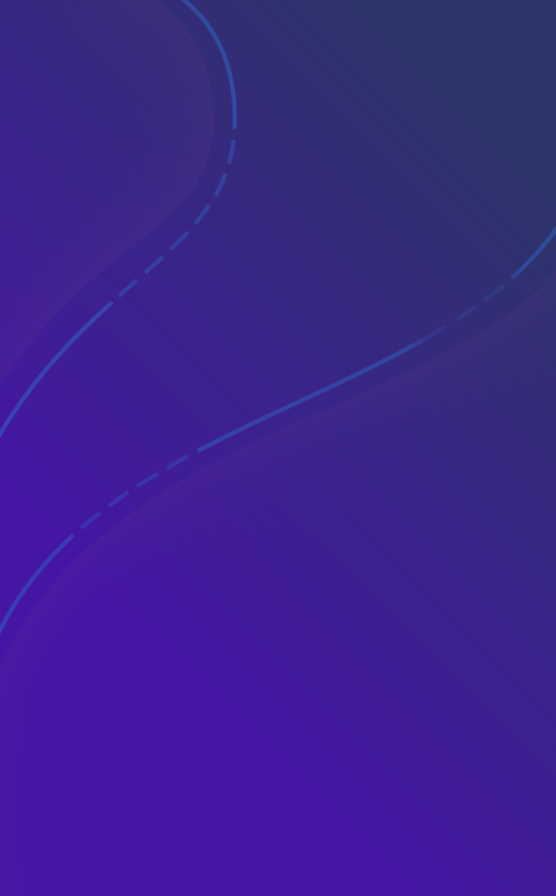
A WebGL 2 fragment shader for this background:

```glsl
#version 300 es
precision highp float;
// Violet to slate diagonal gradient with two soft-rimmed waves and partly dashed blue contours.
uniform vec2 u_resolution;
out vec4 outColor;

const int STEPS = 36;
const vec3 VIOLET = vec3(0.270, 0.085, 0.645);
const vec3 SLATE = vec3(0.175, 0.205, 0.410);
const vec3 RIM = vec3(0.400, 0.230, 0.560);
const vec3 LINE_BLUE = vec3(0.190, 0.400, 0.780);
const float DASH_PERIOD = 0.039;
const float DASH_GAP = 0.012;

// Nearest point on a path: x = distance, y = side (+1 left of travel), z = arc length.
struct Path { vec3 nearest; float total; };

vec2 cubic(vec2 a, vec2 b, vec2 c, vec2 d, float t) {
  float s = 1.0 - t;
  return s * s * s * a + 3.0 * s * s * t * b + 3.0 * s * t * t * c + t * t * t * d;
}

// Extends a path by one cubic curve, walked as short segments.
Path addCubic(Path path, vec2 p, vec2 a, vec2 b, vec2 c, vec2 d) {
  vec2 from = a;
  for (int i = 1; i <= STEPS; i++) {
    vec2 to = cubic(a, b, c, d, float(i) / float(STEPS));
    vec2 along = to - from;
    vec2 offset = p - from;
    float size = length(along);
    float h = clamp(dot(offset, along) / dot(along, along), 0.0, 1.0);
    float dist = length(offset - h * along);
    if (dist < path.nearest.x) {
      float side = along.x * offset.y - along.y * offset.x;
      path.nearest = vec3(dist, side < 0.0 ? -1.0 : 1.0, path.total + h * size);
    }
    path.total += size;
    from = to;
  }
  return path;
}

Path emptyPath() { return Path(vec3(10.0, 1.0, 0.0), 0.0); }

// Opens evenly spaced gaps between two arc lengths; solid elsewhere.
float dashes(float arc, float first, float last, float aa) {
  float shifted = arc - first - 0.5 * DASH_GAP + 0.5 * DASH_PERIOD;
  float gap = abs(mod(shifted, DASH_PERIOD) - 0.5 * DASH_PERIOD) - 0.5 * DASH_GAP;
  float inside = step(first, arc) * step(arc, last);
  return mix(1.0, smoothstep(-aa, aa, gap), inside);
}

float stroke(float dist, float halfWidth, float aa) {
  return 1.0 - smoothstep(halfWidth - aa, halfWidth + aa, dist);
}

// Light that is strongest at the inner edge and fades into the shape.
float rimGlow(float depth, float reach, float aa) {
  return smoothstep(-aa, aa, depth) * exp(-max(depth, 0.0) / reach);
}

float span(float x, float low, float high, float soft) {
  return smoothstep(low - soft, low + soft, x) * (1.0 - smoothstep(high - soft, high + soft, x));
}

void main() {
  vec2 p = gl_FragCoord.xy / u_resolution.y;
  float aa = 0.8 / u_resolution.y;

  // Diagonal base
  float ramp = clamp((p.x + p.y - 0.45) / 0.965, 0.0, 1.0);
  vec3 color = mix(VIOLET, SLATE, ramp);

  // Upper wave
  Path upper = addCubic(emptyPath(), p, vec2(0.163, 1.007), vec2(0.215, 0.977),
    vec2(0.240, 0.924), vec2(0.238, 0.862));
  upper = addCubic(upper, p, vec2(0.238, 0.862), vec2(0.237, 0.740),
    vec2(0.098, 0.733), vec2(-0.004, 0.562));
  float upperDepth = -upper.nearest.x * upper.nearest.y;
  color = mix(color, RIM, 0.17 * rimGlow(upperDepth, 0.045, 1.5 * aa));

  // Lower wave, continuing down past the left border
  Path lower = addCubic(emptyPath(), p, vec2(0.623, 0.700), vec2(0.495, 0.542),
    vec2(0.117, 0.521), vec2(-0.002, 0.253));
  lower = addCubic(lower, p, vec2(-0.002, 0.253), vec2(-0.020, 0.200),
    vec2(-0.018, 0.090), vec2(-0.013, -0.020));
  float lowerDepth = lower.nearest.x * lower.nearest.y;
  color = mix(color, RIM, 0.15 * rimGlow(lowerDepth, 0.030, 1.5 * aa));

  // Upper contour
  Path upperLine = addCubic(emptyPath(), p, vec2(0.195, 1.008), vec2(0.247, 0.971),
    vec2(0.263, 0.919), vec2(0.262, 0.862));
  upperLine = addCubic(upperLine, p, vec2(0.262, 0.862), vec2(0.260, 0.720),
    vec2(0.104, 0.694), vec2(-0.004, 0.509));
  float upperArc = upperLine.nearest.z;
  float upperInk = stroke(upperLine.nearest.x, 0.0024, aa) * dashes(upperArc, 0.174, 0.418, aa);
  upperInk *= mix(0.52, 0.40, span(upperArc, 0.174, 0.418, 0.01));
  color = mix(color, LINE_BLUE, upperInk);

  // Lower contour, faint along its first dashed stretch
  Path lowerLine = addCubic(emptyPath(), p, vec2(0.623, 0.747), vec2(0.482, 0.548),
    vec2(0.117, 0.538), vec2(-0.003, 0.291));
  float lowerArc = lowerLine.nearest.z;
  float lowerInk = stroke(lowerLine.nearest.x, 0.0024, aa);
  lowerInk *= dashes(lowerArc, 0.078, 0.184, aa) * dashes(lowerArc, 0.479, 0.648, aa);
  lowerInk *= 0.46 - 0.28 * span(lowerArc, 0.078, 0.205, 0.02)
    - 0.14 * span(lowerArc, 0.479, 0.648, 0.01);
  color = mix(color, LINE_BLUE, lowerInk);

  outColor = vec4(color, 1.0);
}
```
